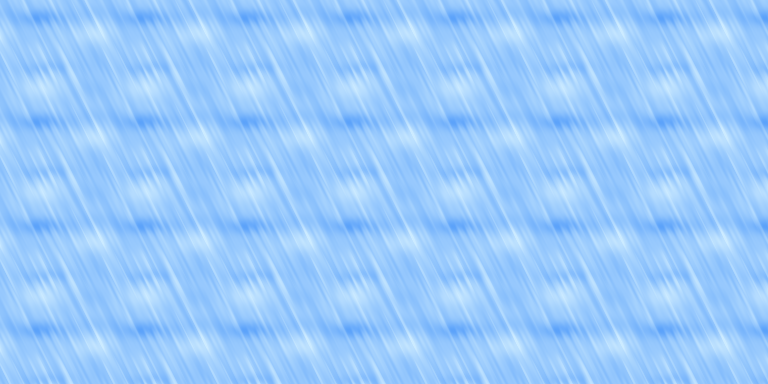
A Shadertoy shader for this pattern:

```glsl
// Repeating pale blue tile of soft horizontal clouds under long slanted brushed streaks
#define TILES_DOWN 3.69
#define FINE_STREAKS vec2(18.0, 3.0)
#define BROAD_STREAKS vec2(9.0, 2.0)
#define GLINT_STREAKS vec2(15.0, 2.0)
#define FINE_AMOUNT 0.28
#define BROAD_AMOUNT 0.20
#define GLINT_AMOUNT 0.26
#define SMEAR 0.05
#define BASE_TONE 0.565
#define DEEP_BLUE vec3(0.35, 0.63, 0.98)
#define PALE_BLUE vec3(0.80, 0.92, 1.00)

float hash(vec2 p) {
    return fract(sin(dot(p, vec2(127.1, 311.7))) * 43758.5453);
}

// Hash of a slanted cell, wrapped so that it repeats with the square tile
float cellHash(vec2 cell, vec2 count, float seed) {
    float row = floor(cell.y / count.y);
    cell.y -= row * count.y;
    cell.x = mod(cell.x + row * count.x, 2.0 * count.x);
    return hash(cell + seed);
}

// Noise along one strand; each strand starts at its own height
float strandNoise(float strand, float height, vec2 count, float seed) {
    float wrapped = mod(strand + floor(height) * count.x, 2.0 * count.x);
    float y = height * count.y + hash(vec2(wrapped, seed));
    float row = floor(y);
    float f = smoothstep(0.0, 1.0, y - row);
    return mix(cellHash(vec2(strand, row), count, seed),
               cellHash(vec2(strand, row + 1.0), count, seed), f);
}

// Value noise stretched along the slant: half a tile across per tile down
float streakNoise(vec2 tile, vec2 count, float seed) {
    float x = (2.0 * tile.x - tile.y) * count.x;
    float strand = floor(x);
    // Strand offsets are read at a fixed height so that they stay continuous
    float f = smoothstep(0.0, 1.0, x - strand);
    vec2 p = vec2(x, tile.y * count.y);
    float row = floor(p.y);
    float g = smoothstep(0.0, 1.0, p.y - row);
    float top = mix(cellHash(vec2(strand, row), count, seed),
                    cellHash(vec2(strand + 1.0, row), count, seed), f);
    float bottom = mix(cellHash(vec2(strand, row + 1.0), count, seed),
                       cellHash(vec2(strand + 1.0, row + 1.0), count, seed), f);
    return mix(top, bottom, g);
}

// Soft wide spot that wraps around the tile
float cloud(vec2 tile, vec2 centre, vec2 radius) {
    vec2 d = (fract(tile - centre + 0.5) - 0.5) / radius;
    return exp(-dot(d, d));
}

// Light and dark clouds: centre, height, strength
float cloudTone(vec2 tile) {
    const vec4 clouds[8] = vec4[8](
        vec4(0.40, 0.17, 0.075, -0.44),
        vec4(0.88, 0.32, 0.110,  0.32),
        vec4(0.40, 0.84, 0.110,  0.29),
        vec4(0.44, 0.65, 0.060, -0.22),
        vec4(0.95, 0.12, 0.080, -0.12),
        vec4(0.36, 0.46, 0.070,  0.06),
        vec4(0.92, 0.62, 0.100, -0.06),
        vec4(0.90, 0.86, 0.100, -0.10));
    float tone = 0.0;
    for (int i = 0; i < 8; i++) {
        vec4 c = clouds[i];
        tone += c.w * cloud(tile, c.xy, vec2(0.22, c.z));
    }
    return tone;
}

void mainImage(out vec4 fragColor, in vec2 fragCoord) {
    // Tile units, measured from the upper left corner
    vec2 tile = vec2(fragCoord.x, iResolution.y - fragCoord.y) / iResolution.y * TILES_DOWN;

    // Brushed streaks; the second fine layer is offset to hide the cell rows
    float fine = streakNoise(tile, FINE_STREAKS, 3.0);
    float offsetFine = streakNoise(tile + vec2(0.31, 0.17), FINE_STREAKS, 19.0);
    float broad = streakNoise(tile, BROAD_STREAKS, 41.0);
    float glint = smoothstep(0.6, 1.0, streakNoise(tile + vec2(0.1, 0.37), GLINT_STREAKS, 77.0));

    // Clouds smeared slightly along the streaks
    vec2 smeared = tile + vec2(0.5, 1.0) * SMEAR * (fine - 0.5);

    float tone = BASE_TONE + cloudTone(smeared)
               + FINE_AMOUNT * (0.6 * fine + 0.6 * offsetFine - 0.6)
               + BROAD_AMOUNT * (broad - 0.5)
               + GLINT_AMOUNT * glint;
    fragColor = vec4(mix(DEEP_BLUE, PALE_BLUE, clamp(tone, 0.0, 1.0)), 1.0);
}
```
